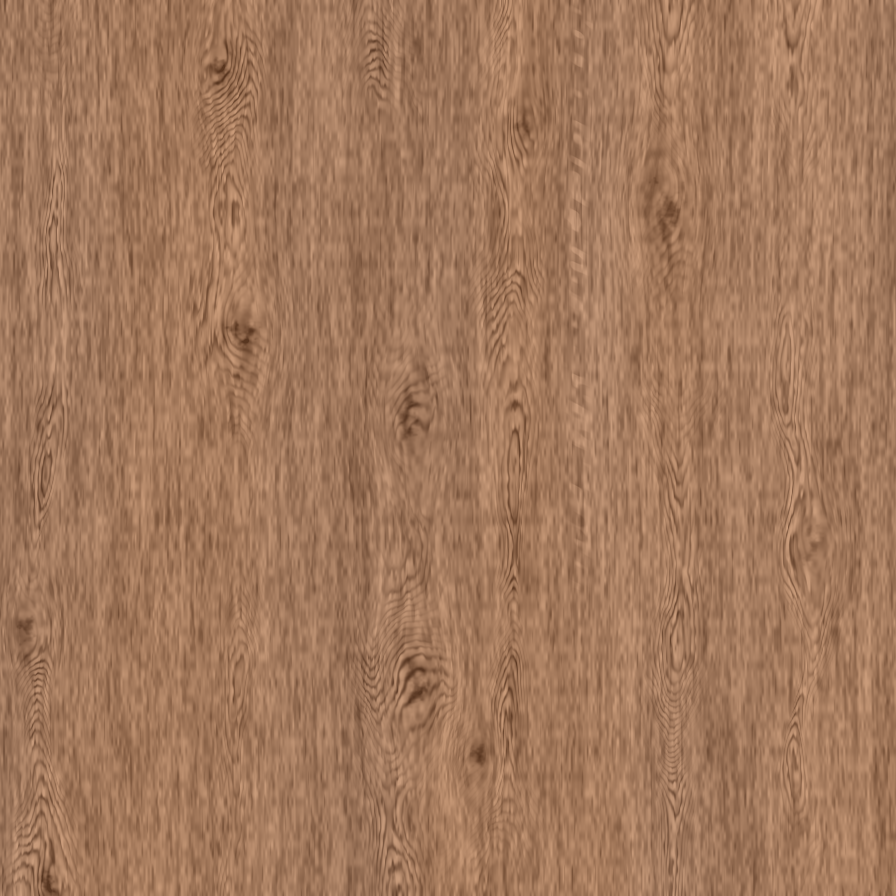
Give the GLSL for this texture, as a Shadertoy shader.

```glsl
// Brown oak board: fine vertical fibres, broken cathedral grain and scattered dark knots.

const vec3 DARK_WOOD = vec3(0.53, 0.38, 0.28);
const vec3 LIGHT_WOOD = vec3(0.72, 0.55, 0.43);
const vec3 WARM_SHIFT = vec3(0.014, 0.0, -0.014);
const int STRIPS = 6;            // columns of cathedral grain
const int KNOTS = 10;
const float STRIP_WIDTH = 0.024;
const float RING_RISE = 46.0;    // rings crossed along a column
const float RING_SPREAD = 2.6;   // rings crossed sideways
const float RING_DEPTH = 0.85;
const float KNOT_SIZE = 0.0105;
const float FLECK_COLUMN = 0.645;

float hash(vec2 p) {
    return fract(sin(dot(p, vec2(127.1, 311.7))) * 43758.55);
}

float noise(vec2 p) {
    vec2 i = floor(p), f = fract(p);
    f = f * f * (3.0 - 2.0 * f);
    return mix(mix(hash(i), hash(i + vec2(1, 0)), f.x),
               mix(hash(i + vec2(0, 1)), hash(i + vec2(1, 1)), f.x), f.y);
}

float fbm(vec2 p) {
    return 0.55 * noise(p) + 0.3 * noise(p * 2.1 + 17.0) + 0.15 * noise(p * 4.3 + 41.0);
}

float stripCentre(float id) {
    return (id + 0.5 + 0.5 * (hash(vec2(id, 3.0)) - 0.5)) / float(STRIPS);
}

// Returns sideways bend, ring swell, darkness and nearness of the knots
vec4 knotField(vec2 uv) {
    vec4 field = vec4(0.0);
    vec2 rag = vec2(fbm(uv * 85.0), fbm(uv * 85.0 + 50.0)) - 0.5;
    for (int i = 0; i < KNOTS; i++) {
        float id = float(i);
        vec2 centre = vec2(stripCentre(mod(id, float(STRIPS))), fract(id * 0.618 + 0.3));
        centre.x += 0.07 * (hash(vec2(id, 11.0)) - 0.5);
        vec2 size = KNOT_SIZE * (0.6 + 0.7 * hash(vec2(id, 19.0))) * vec2(0.9, 1.6);
        float strength = 0.5 + 0.5 * hash(vec2(id, 29.0));
        vec2 d = (uv - centre) / size;
        float r2 = dot(d, d);
        float ragged = length(d + 3.2 * rag);
        field.x += d.x * size.x * 0.7 * exp(-r2 * 0.08);
        field.y += 5.0 * exp(-r2 * 0.06);
        field.z += strength * (0.85 * (1.0 - smoothstep(0.0, 1.3, ragged))
                             + 0.5 * exp(-ragged * ragged * 0.2));
        field.w += exp(-r2 * 0.07);
    }
    return field;
}

// Light arched columns crossed by dark, ragged growth rings
float cathedralTone(vec2 p, vec4 knots, float fibre, float pore) {
    float tone = 0.0;
    float wobble = 2.6 * noise(p * vec2(24.0, 11.0)) + 1.3 * noise(p * vec2(75.0, 30.0));
    float jitter = 0.35 * (pore - 0.5) + 0.3 * (fibre - 0.5);
    float patches = 0.35 + 1.1 * smoothstep(0.25, 0.75, noise(p * vec2(45.0, 13.0) + 70.0));
    for (int i = 0; i < STRIPS; i++) {
        float id = float(i);
        float wander = 0.03 * (noise(vec2(p.y * 3.0, id * 7.0 + 2.0)) - 0.5)
                     + 0.016 * (noise(vec2(p.y * 11.0, id * 3.0 + 6.0)) - 0.5);
        float width = STRIP_WIDTH * (0.5 + 0.9 * noise(vec2(p.y * 5.0, id * 9.0 + 5.0)));
        float d = (p.x - stripCentre(id) - wander) / width;
        d *= 1.0 + 0.3 * sin(id * 2.4) * d / (1.0 + abs(d));

        float phase = RING_RISE * noise(vec2(p.y * 2.5, id * 13.0 + 1.0))
                    + 9.0 * noise(vec2(p.y * 8.0, id * 17.0 + 4.0))
                    + RING_SPREAD * (sqrt(1.0 + 4.0 * d * d) - 1.0)
                    + knots.y + wobble;
        float ring = 0.5 + 0.5 * cos(6.2832 * (phase + jitter));
        ring = mix(ring * ring, 0.375, smoothstep(0.25, 0.6, fwidth(phase)));

        float presence = 0.2 + 0.8 * smoothstep(0.25, 0.65, noise(vec2(p.y * 4.0, id * 5.0 + 8.0)));
        float weight = presence * exp(-d * d * 0.8)
                     + 0.4 * min(knots.w, 1.0) * exp(-d * d * 0.2);
        tone += min(weight, 1.0) * (0.36 - RING_DEPTH * patches * ring * (0.4 + fibre));
    }
    return tone;
}

void mainImage(out vec4 fragColor, in vec2 fragCoord) {
    vec2 uv = fragCoord / iResolution.xy;
    vec4 knots = knotField(uv);

    // Fibres drift slightly and part around the knots
    vec2 p = uv;
    p.x += 0.012 * (noise(uv * vec2(5.0, 3.0)) - 0.5) - knots.x;

    // Soft bands and streaks under sharp fibres and short pores
    float band = noise(p * vec2(16.0, 0.8) + 3.0);
    float streak = noise(p * vec2(65.0, 2.5) + 9.0);
    float fibre = noise(p * vec2(250.0, 17.0) + 23.0);
    float pore = noise(p * vec2(430.0, 105.0) + 31.0);
    float cloud = fbm(uv * vec2(10.0, 7.0) + 60.0);

    float tone = 0.58 + 0.28 * (band - 0.5) + 0.36 * (streak - 0.5)
               + 0.65 * (fibre - 0.5) + 0.8 * (pore - 0.5) + 0.15 * (cloud - 0.5);
    tone -= 0.4 * smoothstep(0.66, 0.92, noise(p * vec2(340.0, 38.0) + 77.0));
    tone += cathedralTone(p, knots, fibre, pore);

    // Pale ray flecks in one narrow column
    float column = exp(-pow((p.x - FLECK_COLUMN) / 0.010, 2.0));
    float fleck = smoothstep(0.55, 0.8, noise(vec2(p.x * 70.0, p.y * 120.0 + p.x * 60.0)));
    tone += column * (0.6 * fleck - 0.2) * smoothstep(0.3, 0.6, noise(vec2(p.y * 4.0, 90.0)));

    tone -= knots.z;
    vec3 colour = mix(DARK_WOOD, LIGHT_WOOD, clamp(tone, -1.0, 1.35));
    colour += WARM_SHIFT * (noise(p * vec2(12.0, 1.5) + 45.0) - 0.4);
    fragColor = vec4(colour, 1.0);
}
```
